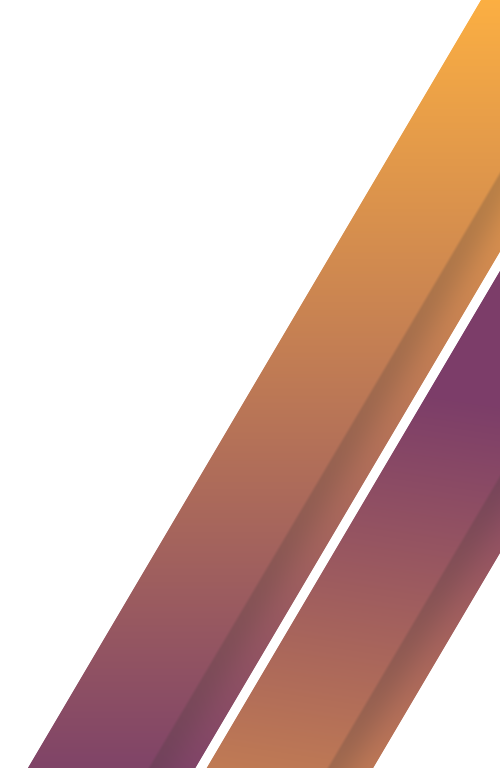
Write a WebGL 2 fragment shader that draws this background.

```glsl
#version 300 es
precision highp float;

uniform vec2 u_resolution;
out vec4 fragColor;

#define SLANT 0.590
#define CREASE_SOFTNESS 0.003
#define SHADOW_WIDTH 0.062
#define SHADOW_STRENGTH 0.23
#define SHADOW_COLOR vec3(0.25, 0.22, 0.21)
#define AMBER vec3(0.985, 0.685, 0.260)
#define PLUM vec3(0.500, 0.265, 0.405)
#define DEEP_PLUM vec3(0.485, 0.240, 0.410)
#define COPPER vec3(0.750, 0.478, 0.330)

// Antialiased coverage of a slanted strip between two offsets
float strip(float offset, float left, float right) {
    float halfPixel = 0.6 / u_resolution.y;
    return smoothstep(left - halfPixel, left + halfPixel, offset)
         - smoothstep(right - halfPixel, right + halfPixel, offset);
}

// Shadow with a crisp left side, fading to the right of the crease
vec3 foldShadow(vec3 base, float offset, float crease) {
    float d = offset - crease;
    float edge = smoothstep(-CREASE_SOFTNESS, CREASE_SOFTNESS, d);
    float fade = 1.0 - smoothstep(0.0, SHADOW_WIDTH, d);
    return mix(base, SHADOW_COLOR, SHADOW_STRENGTH * edge * fade);
}

void main() {
    // Height is one unit; offset is constant along each diagonal
    vec2 p = gl_FragCoord.xy / u_resolution.y;
    float offset = p.x - SLANT * p.y;

    // Long ribbon: vertical blend
    vec3 longRibbon = foldShadow(mix(PLUM, AMBER, p.y), offset, 0.194);

    // Short ribbon: slightly tilted blend
    float depth = 1.0 - p.y - 0.15 * p.x;
    float blend = clamp((depth - 0.432) / 0.522, 0.0, 1.0);
    vec3 shortRibbon = foldShadow(mix(DEEP_PLUM, COPPER, blend), offset, 0.427);

    // Ribbons over white
    vec3 color = vec3(1.0);
    color = mix(color, longRibbon, strip(offset, 0.0362, 0.2545));
    color = mix(color, shortRibbon, strip(offset, 0.2690, 0.4860));
    fragColor = vec4(color, 1.0);
}
```
